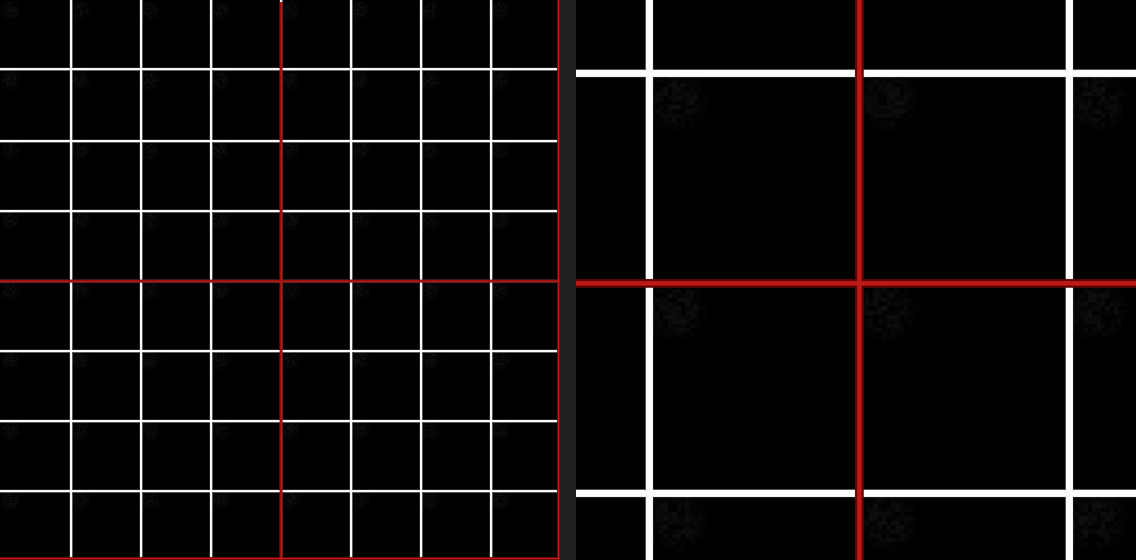
Left: the whole. Right: its middle third, enlarged.
Write a WebGL 2 fragment shader that draws this pattern.

```glsl
#version 300 es
precision highp float;
// Black board ruled by an eight by eight white grid, with red middle and border lines.

uniform vec2 u_resolution;
out vec4 fragColor;

const float CELLS = 8.0;
const float LINE_SHIFT = 0.002;
const float WHITE_HALF_WIDTH = 0.0022;
const float RED_HALF_WIDTH = 0.0026;
const float CORE_HALF_WIDTH = 0.0014;
const float BORDER_POSITION = 0.9974;

const vec3 BLACK = vec3(0.0);
const vec3 WHITE = vec3(0.99);
const vec3 RED = vec3(0.74, 0.10, 0.09);
const vec3 DARK_RED = vec3(0.35, 0.0, 0.0);

float hash(vec2 p) {
    return fract(sin(dot(p, vec2(127.1, 311.7))) * 43758.5453);
}

// Coverage of a line at the given distance from its axis.
float stroke(float distanceToAxis, float halfWidth, float blur) {
    return 1.0 - smoothstep(halfWidth - blur, halfWidth + blur, distanceToAxis);
}

// Distance to the nearest inner grid line; firstShift nudges line one.
float gridDistance(float t, float firstShift) {
    float index = clamp(floor((t - LINE_SHIFT) * CELLS + 0.5), 1.0, CELLS - 1.0);
    float shift = index == 1.0 ? firstShift : 0.0;
    return abs(t - index / CELLS - LINE_SHIFT - shift);
}

// Distance to the middle line or the far border.
float accentDistance(float t) {
    return min(abs(t - 0.5 - LINE_SHIFT), abs(t - BORDER_POSITION));
}

// Faint grain just past each crossing.
float grain(vec2 p) {
    vec2 local = fract((p - LINE_SHIFT) * CELLS) / CELLS;
    float patchMask = 1.0 - smoothstep(0.008, 0.022, length(local - vec2(0.016)));
    return patchMask * hash(floor(p * 384.0)) * 0.06;
}

void main() {
    // Measure rows downward from the top edge.
    vec2 uv = gl_FragCoord.xy / u_resolution;
    vec2 p = vec2(uv.x, 1.0 - uv.y);
    float blur = 0.75 / min(u_resolution.x, u_resolution.y);

    vec3 color = BLACK + grain(p);

    // White grid
    float white = min(gridDistance(p.x, 0.0), gridDistance(p.y, -0.0035));
    color = mix(color, WHITE, stroke(white, WHITE_HALF_WIDTH, blur));

    // Red lines with darker edges; the middle column starts below a white tip
    float column = accentDistance(p.x);
    float row = accentDistance(p.y);
    float tip = 1.0 - smoothstep(0.004 - blur, 0.004 + blur, p.y);
    tip *= 1.0 - step(0.75, p.x);
    float edge = max(stroke(column, RED_HALF_WIDTH, blur) * (1.0 - tip),
                     stroke(row, RED_HALF_WIDTH, blur));
    float core = max(stroke(column, CORE_HALF_WIDTH, blur) * (1.0 - tip),
                     stroke(row, CORE_HALF_WIDTH, blur));
    color = mix(color, DARK_RED, edge);
    color = mix(color, RED, core);

    fragColor = vec4(color, 1.0);
}
```
